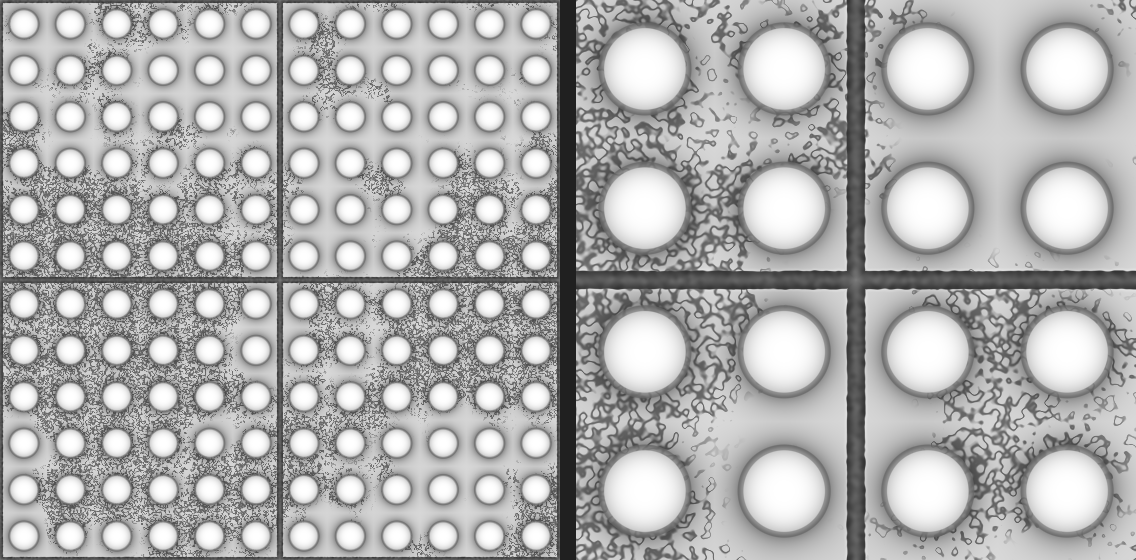
Left: the whole. Right: its middle third, enlarged.
A WebGL 2 fragment shader for this texture map:

```glsl
#version 300 es
precision highp float;
uniform vec2 u_resolution;
out vec4 fragColor;

// Layout, in canvas units
const float TILES = 2.0;
const float STUDS = 6.0;
const float STUD_PITCH = 0.0829;
const float TOP_RADIUS = 0.0243;
const float RING_RADIUS = 0.0277;
const float HALO_FALLOFF = 0.0085;
const float SEAM_HALF_WIDTH = 0.0054;
const float BEVEL_WIDTH = 0.0022;

// Greys
const float PLATE = 0.845;
const float TOP_CENTRE = 1.0;
const float TOP_EDGE = 0.79;
const float RING_INNER = 0.57;
const float RING_OUTER = 0.43;
const float HALO_DEPTH = 0.29;
const float SEAM_DARK = 0.22;
const float SEAM_LIGHT = 0.40;
const float CROSSING = 0.52;

// Wear
const float PATCH_SCALE = 11.0;
const float PATCH_CONTRAST = 1.5;
const float SPECK_SCALE = 255.0;
const float SPECK_CONTRAST = 1.45;
const float SEAM_GRAIN_SCALE = 300.0;
const float WEAR_STRENGTH = 0.50;
const vec2 MAIN_CENTRE = vec2(0.09, 0.45);
const vec2 MAIN_RADIUS = vec2(0.35, 0.22);
const vec2 LOWER_CENTRE = vec2(0.24, 0.09);
const vec2 LOWER_RADIUS = vec2(0.28, 0.12);
const mat2 TURN = mat2(0.8, 0.6, -0.6, 0.8);

float hash(vec2 p) {
  return fract(sin(dot(p, vec2(127.1, 311.7))) * 43758.5453);
}

float valueNoise(vec2 p) {
  vec2 i = floor(p), f = fract(p);
  f = f * f * (3.0 - 2.0 * f);
  return mix(mix(hash(i), hash(i + vec2(1, 0)), f.x),
             mix(hash(i + vec2(0, 1)), hash(i + vec2(1, 1)), f.x), f.y);
}

float fbm(vec2 p) {
  float sum = 0.0, amplitude = 0.5;
  for (int i = 0; i < 4; i++) {
    sum += amplitude * valueNoise(p);
    p = TURN * p * 2.03 + 17.3;
    amplitude *= 0.5;
  }
  return sum / 0.9375;
}

// Two turned layers hide the noise grid
float speckNoise(vec2 uv) {
  vec2 p = uv * SPECK_SCALE;
  float n = 0.5 * (valueNoise(TURN * p) + valueNoise(p * TURN * 1.13 + 41.7));
  return 0.5 + SPECK_CONTRAST * (n - 0.5);
}

// 1 at the centre, 0 on the ellipse; wraps across the left and right sides
float region(vec2 uv, vec2 centre, vec2 radius) {
  vec2 q = uv - centre;
  q.x -= floor(q.x + 0.5);
  return 1.0 - length(q / radius);
}

// Negative where clean, rising above zero where fully worn
float wearDensity(vec2 uv, float studGap) {
  float mainArea = 1.4 * region(uv, MAIN_CENTRE, MAIN_RADIUS) - 0.10;
  float lowerArea = 0.5 * region(uv, LOWER_CENTRE, LOWER_RADIUS) - 0.27;
  float bias = clamp(max(mainArea, lowerArea), -0.40, 0.25);
  float nearStud = 0.07 * exp(-max(studGap, 0.0) / 0.004);
  return bias + nearStud + PATCH_CONTRAST * (fbm(uv * PATCH_SCALE + 3.7) - 0.5);
}

// Contours of fine noise: rings where sparse, tangled lines where dense
float wearLines(vec2 uv, float density) {
  float field = speckNoise(uv) + clamp(density, -0.4, 0.0);
  float width = mix(0.13, 0.26, smoothstep(-0.3, 0.0, density));
  float line = 1.0 - smoothstep(0.02, width, abs(field - 0.5));
  return line * smoothstep(-0.42, -0.16, density);
}

void main() {
  vec2 uv = gl_FragCoord.xy / u_resolution.y;
  float aa = 0.8 / u_resolution.y;

  // Nearest stud within the tile
  vec2 p = (fract(uv * TILES) - 0.5) / TILES;
  vec2 cell = clamp(floor(p / STUD_PITCH), -STUDS * 0.5, STUDS * 0.5 - 1.0) + 0.5;
  float r = length(p - cell * STUD_PITCH);
  float studGap = r - RING_RADIUS;

  // Plate with soft shading around each stud
  float tone = PLATE + 0.05 * (fbm(uv * 14.0) - 0.5);
  tone -= HALO_DEPTH * exp(-max(studGap, 0.0) / HALO_FALLOFF);

  // Stud wall, then wear over plate and wall
  float wall = mix(RING_INNER, RING_OUTER, smoothstep(TOP_RADIUS, RING_RADIUS, r));
  float onWall = 1.0 - smoothstep(-aa, aa, studGap);
  tone = mix(tone, wall, onWall);
  float wear = wearLines(uv, wearDensity(uv, studGap));
  tone *= 1.0 - WEAR_STRENGTH * wear * (1.0 - 0.75 * onWall);

  // Bright stud top
  float top = mix(TOP_CENTRE, TOP_EDGE, pow(min(r / TOP_RADIUS, 1.0), 3.5));
  tone = mix(top, tone, smoothstep(-aa, aa, r - TOP_RADIUS));

  // Seams with a light bevel, rough sides and a pale crossing
  vec2 edge = 0.5 / TILES - abs(p);
  float grain = valueNoise(TURN * uv * SEAM_GRAIN_SCALE);
  float seamGap = min(edge.x, edge.y) - SEAM_HALF_WIDTH + 0.0008 * (grain - 0.5);
  tone += 0.05 * (1.0 - smoothstep(0.0, BEVEL_WIDTH, seamGap));
  float middle = 1.0 - smoothstep(0.0, SEAM_HALF_WIDTH, min(edge.x, edge.y));
  float seam = mix(SEAM_DARK, SEAM_LIGHT, 0.7 * middle + 0.5 * (grain - 0.3));
  seam = mix(seam, CROSSING, 0.8 * exp(-length(edge) / 0.004));
  tone = mix(seam, tone, smoothstep(-aa, aa, seamGap));

  fragColor = vec4(vec3(clamp(tone, 0.0, 1.0)), 1.0);
}
```
